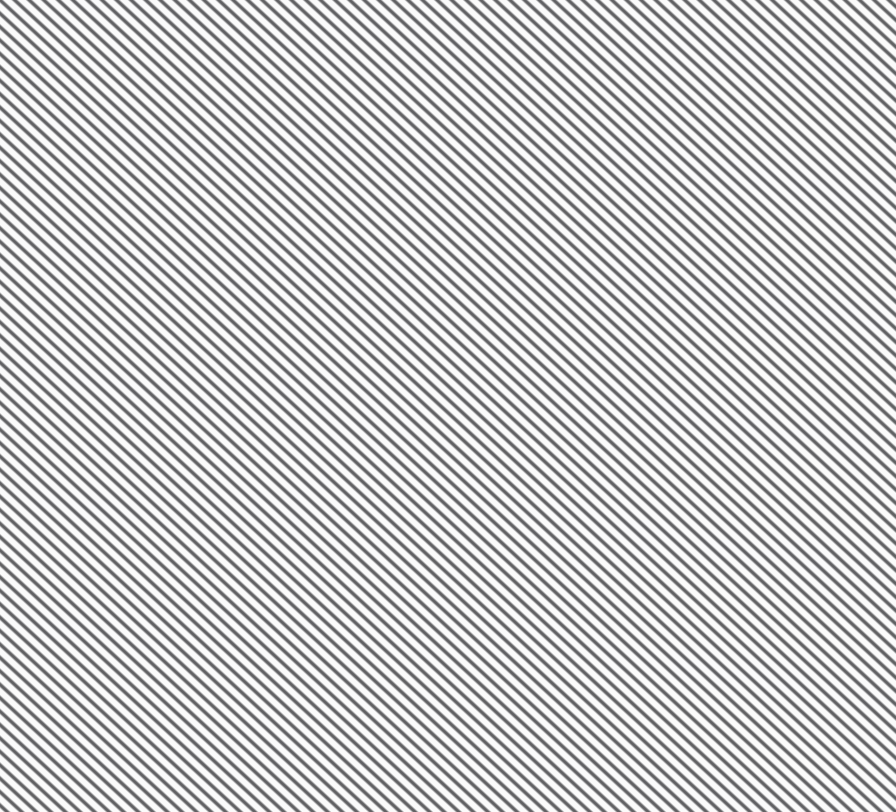
Give the GLSL for this pattern, as a WebGL 1 fragment shader.

```glsl
precision highp float;

uniform vec2 u_resolution;

const vec2 STRIPE_COUNT = vec2(61.5, 60.5); // repeats across and down
const float LINE_WIDTH = 0.36;              // share of one repeat
const float EDGE_SOFTNESS = 0.13;           // half of the edge blur, in repeats
const vec3 PAPER = vec3(0.985);
const vec3 INK = vec3(0.38, 0.38, 0.39);

// Distance to the nearest stripe centre, in repeats
float stripeDistance(vec2 uv, vec2 count) {
  return abs(fract(dot(uv, count)) - 0.5);
}

// Soft coverage of a line of the given width
float lineCoverage(float dist, float width, float blur) {
  return 1.0 - smoothstep(0.5 * width - blur, 0.5 * width + blur, dist);
}

void main() {
  vec2 uv = gl_FragCoord.xy / u_resolution;

  // The blur never falls below about one pixel in total
  float pixel = length(STRIPE_COUNT / u_resolution);
  float blur = max(EDGE_SOFTNESS, 0.5 * pixel);

  float dist = stripeDistance(uv, STRIPE_COUNT);
  float ink = lineCoverage(dist, LINE_WIDTH, blur);
  gl_FragColor = vec4(mix(PAPER, INK, ink), 1.0);
}
```
